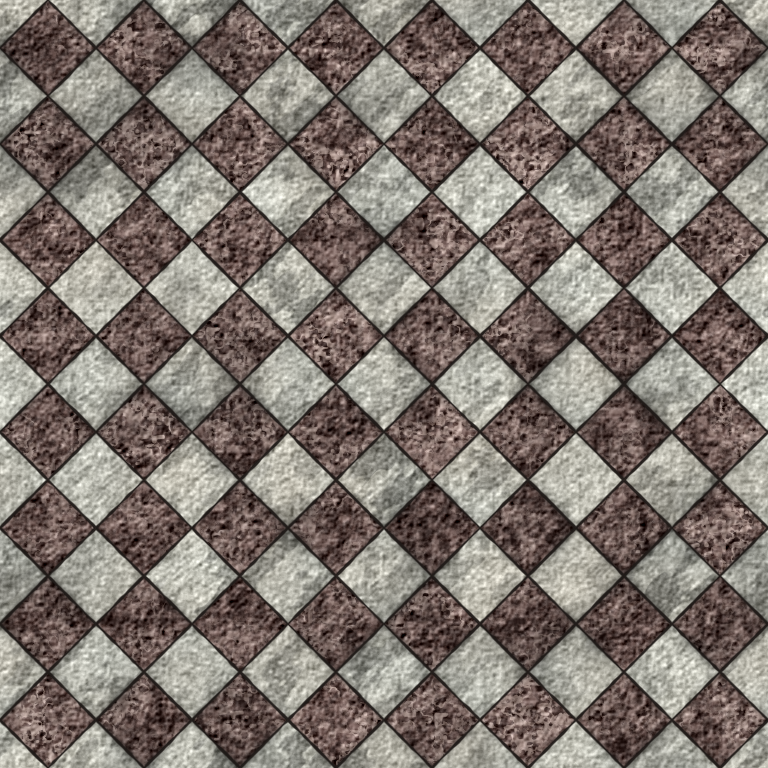
Reproduce this texture procedurally as a Shadertoy shader.

```glsl
// Weathered checkerboard of diagonal stone tiles: pale grey-green and dark red-brown, with thin dark joints.

float hash(vec2 p) {
    return fract(sin(dot(p, vec2(127.1, 311.7))) * 43758.5453);
}

// Value noise that wraps over the unit square; period holds whole numbers
float noise(vec2 uv, vec2 period) {
    vec2 q = uv * period, i = floor(q), f = fract(q);
    f = f * f * (3.0 - 2.0 * f);
    vec2 a = mod(i, period), b = mod(i + 1.0, period);
    return mix(mix(hash(a), hash(vec2(b.x, a.y)), f.x),
               mix(hash(vec2(a.x, b.y)), hash(b), f.x), f.y);
}

float fbm(vec2 uv, vec2 period) {
    float sum = 0.0, amp = 0.533;
    for (int i = 0; i < 4; i++) {
        sum += amp * noise(uv, period);
        period *= 2.0;
        amp *= 0.5;
    }
    return sum;
}

// Rough, pitted surface lit from the upper left
float relief(vec2 uv) {
    vec2 toLight = vec2(-0.0012, 0.0014);
    float coarse = noise(uv - toLight, vec2(151)) - noise(uv + toLight, vec2(151));
    float fine = noise(uv - toLight, vec2(251)) - noise(uv + toLight, vec2(251));
    return 0.45 * coarse + 0.7 * fine;
}

// Pale stone with ragged, diagonally streaked grey patches
vec3 paleStone(vec2 uv, float seed, float bump) {
    vec2 diagonal = vec2(uv.x + uv.y, uv.x - uv.y);
    float smoke = fbm(diagonal, vec2(17, 31));
    float grain = fbm(uv, vec2(160));
    vec3 col = mix(vec3(0.69, 0.69, 0.66), vec3(0.80, 0.80, 0.77), fbm(uv, vec2(37)));
    col = mix(col, vec3(0.45, 0.45, 0.43), smoothstep(0.5, 0.6, smoke) * mix(0.1, 0.75, seed));
    col *= mix(vec3(1.02, 1.0, 0.97), vec3(0.99, 1.0, 0.99), noise(uv, vec2(13)));
    return col + (grain - 0.5) * 0.40 + bump * 0.30;
}

// Dark stone crowded with small pinkish flecks and short bright scratches
vec3 darkStone(vec2 uv, float seed, float bump) {
    float body = 0.3 * fbm(uv, vec2(41)) + 0.7 * fbm(uv, vec2(127));
    float patches = smoothstep(0.3, 0.62, fbm(uv, vec2(31)));
    float ridge = 1.0 - abs(2.0 * fbm(uv + 0.37, vec2(83)) - 1.0);
    float scratch = smoothstep(0.74, 0.96, ridge) * mix(0.1, 0.7, patches);
    float fleck = smoothstep(0.52, 0.8, noise(uv, vec2(173))) * mix(0.15, 0.75, patches);
    vec3 col = mix(vec3(0.17, 0.11, 0.10), vec3(0.51, 0.42, 0.40), smoothstep(0.27, 0.73, body));
    col = mix(col, vec3(0.83, 0.75, 0.71), max(scratch, fleck) * mix(0.45, 0.85, seed));
    return col + bump * 0.38;
}

void mainImage(out vec4 fragColor, in vec2 fragCoord) {
    const float REPEATS = 8.0;
    vec2 uv = fragCoord / iResolution.xy;
    vec2 p = uv * REPEATS;
    float pixel = REPEATS / min(iResolution.x, iResolution.y);

    // Diagonal grid: id names the tile, edge is the distance to its nearest joint
    vec2 grid = vec2(p.x + p.y, p.x - p.y) + 0.5;
    vec2 id = floor(grid);
    vec2 local = abs(fract(grid) - 0.5);
    float edge = (0.5 - max(local.x, local.y)) * 0.7071;
    float isDark = mod(id.x + id.y, 2.0);

    // Every tile is cut from another part of the stone
    vec2 center = mod(vec2(id.x + id.y, id.x - id.y) * 0.5, REPEATS);
    float seed = hash(center + 3.7);
    vec2 stoneUv = uv + vec2(hash(center + 11.3), hash(center + 23.9));

    float bump = relief(uv);
    vec3 col = isDark > 0.5 ? darkStone(stoneUv, seed, bump) : paleStone(stoneUv, seed, bump);
    col *= mix(0.95, 1.05, hash(center + 41.1));

    // Grime spreads over the floor and gathers along the joints
    float grime = fbm(uv + 0.61, vec2(13));
    col *= 1.0 - 0.16 * smoothstep(0.5, 0.8, grime);
    col *= 1.0 - exp(-edge * 34.0) * mix(0.05, 0.5, smoothstep(0.35, 0.7, grime));

    // Thin joints with a soft, slightly ragged edge
    float halfWidth = 0.008 + 0.012 * (noise(uv, vec2(90)) - 0.5);
    float joint = 1.0 - smoothstep(halfWidth - 0.5 * pixel, halfWidth + 0.008 + 0.6 * pixel, edge);
    col = mix(col, vec3(0.12, 0.10, 0.09), joint * 0.95);

    fragColor = vec4(clamp(col, 0.0, 1.0), 1.0);
}
```
